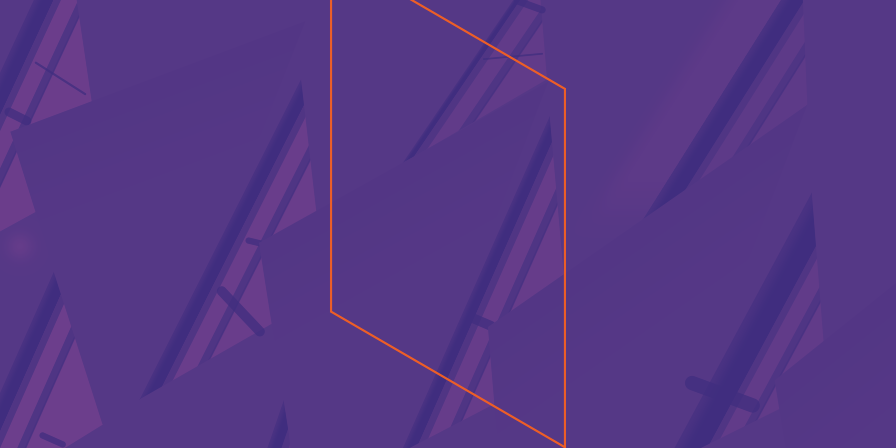
A Shadertoy shader for this background:

```glsl
const vec3 PURPLE = vec3(0.335, 0.218, 0.525);
const vec3 PINK = vec3(0.435, 0.245, 0.55);
const vec3 INDIGO = vec3(0.25, 0.178, 0.498);
const vec3 ORANGE = vec3(0.93, 0.37, 0.15);

float pixelSize;

float fill(float d) {
    return 1.0 - smoothstep(-0.6 * pixelSize, 0.6 * pixelSize, d);
}

// Signed distance to a line, positive to the left of a -> b
float edge(vec2 p, vec2 a, vec2 b) {
    vec2 dir = normalize(b - a);
    return dot(p - a, vec2(-dir.y, dir.x));
}

float segment(vec2 p, vec2 a, vec2 b) {
    vec2 ab = b - a;
    return length(p - a - ab * clamp(dot(p - a, ab) / dot(ab, ab), 0.0, 1.0));
}

float band(float x, float from, float to) {
    return fill(max(from - x, x - to));
}

// Triangular opening with beams parallel to its left side
void gap(inout vec3 col, vec2 p, vec2 top, vec2 right, vec2 low, float beam, float tint) {
    float left = edge(p, low, top);
    float d = max(left, max(edge(p, top, right), edge(p, right, low)));
    float depth = -left;
    vec3 inside = mix(PURPLE, PINK, tint);
    inside = mix(inside, mix(PURPLE, INDIGO, 0.25), band(depth, beam, beam + 1.5));
    inside = mix(inside, mix(PURPLE, INDIGO, 0.3), band(depth, beam + 5.0, beam + 6.8));
    inside = mix(inside, INDIGO, band(depth, beam + 6.5, beam + 6.9) * 0.4);
    float core = mix(0.55, 1.0, smoothstep(0.0, beam * 0.5, depth));
    inside = mix(inside, mix(PURPLE, INDIGO, core), band(depth, -1.0, beam));
    col = mix(col, inside, fill(d));
}

// Four-sided sail, corners clockwise from the left
void panel(inout vec3 col, vec2 p, vec2 a, vec2 b, vec2 c, vec2 d) {
    float upper = edge(p, a, b);
    float shape = max(max(upper, edge(p, b, c)), max(edge(p, c, d), edge(p, d, a)));
    vec3 cloth = mix(PURPLE, INDIGO, 0.12 * smoothstep(-25.0, 0.0, upper));
    col = mix(col, cloth, fill(shape));
}

void brace(inout vec3 col, vec2 p, vec2 a, vec2 b, float radius) {
    col = mix(col, INDIGO, 0.75 * fill(segment(p, a, b) - radius));
}

void mainImage(out vec4 fragColor, in vec2 fragCoord) {
    // Canvas is 200 by 100 units
    vec2 p = 100.0 * fragCoord / iResolution.y;
    pixelSize = 100.0 / iResolution.y;
    vec3 col = PURPLE;

    // Soft sheen on the upper right cloth
    float fold = edge(p, vec2(142.7, 49.7), vec2(178.9, 107.3));
    float sheen = smoothstep(13.0, 7.0, fold) * smoothstep(46.0, 62.0, p.y);
    col = mix(col, PINK, 0.3 * sheen * step(0.0, fold));

    // Left openings and the sail between them
    gap(col, p, vec2(14.8, 115.6), vec2(22.9, 60.9), vec2(-22.1, 36.2), 4.0, 0.85);
    brace(col, p, vec2(2.0, 75.0), vec2(6.0, 73.0), 1.0);
    brace(col, p, vec2(8.0, 86.0), vec2(19.0, 79.0), 0.25);
    col = mix(col, PINK, 0.6 * exp(-0.12 * dot(p - vec2(4.5, 45.0), p - vec2(4.5, 45.0))));
    panel(col, p, vec2(2.3, 70.6), vec2(68.2, 95.3), vec2(35.2, 11.5), vec2(22.7, 5.5));
    gap(col, p, vec2(12.0, 39.3), vec2(22.9, 5.2), vec2(-13.0, -17.0), 3.5, 0.9);
    brace(col, p, vec2(9.5, 2.8), vec2(14.0, 0.8), 0.7);
    gap(col, p, vec2(67.2, 82.3), vec2(72.7, 34.6), vec2(31.2, 10.9), 3.2, 0.75);
    brace(col, p, vec2(49.5, 35.0), vec2(58.0, 26.0), 1.1);
    brace(col, p, vec2(55.5, 46.3), vec2(58.0, 45.7), 0.7);
    gap(col, p, vec2(63.8, 12.0), vec2(65.1, -4.0), vec2(57.8, -5.5), 3.0, 0.2);

    // Middle openings and sail
    gap(col, p, vec2(120.0, 108.0), vec2(122.1, 82.3), vec2(89.8, 63.5), 1.3, 0.45);
    brace(col, p, vec2(115.5, 99.8), vec2(121.0, 97.8), 0.8);
    brace(col, p, vec2(108.0, 86.8), vec2(121.0, 88.0), 0.2);
    panel(col, p, vec2(57.8, 45.8), vec2(122.4, 81.8), vec2(89.8, -4.0), vec2(65.6, -4.0));
    gap(col, p, vec2(122.7, 74.0), vec2(127.6, 18.8), vec2(89.5, -1.0), 2.8, 0.65);
    brace(col, p, vec2(105.5, 29.0), vec2(109.5, 27.3), 1.1);

    // Right openings and sails
    gap(col, p, vec2(178.9, 107.3), vec2(180.2, 76.6), vec2(142.7, 49.7), 4.5, 0.3);
    panel(col, p, vec2(108.9, 27.0), vec2(180.2, 76.6), vec2(149.7, -4.0), vec2(111.5, -4.0));
    gap(col, p, vec2(181.2, 57.0), vec2(184.6, 14.0), vec2(148.4, -4.0), 6.5, 0.45);
    brace(col, p, vec2(154.5, 14.5), vec2(168.0, 9.5), 1.6);
    panel(col, p, vec2(172.9, 15.1), vec2(205.7, 41.4), vec2(205.7, -4.0), vec2(176.0, -4.0));

    // Slanted outline frame
    vec2 q = p - vec2(100.0, 55.3);
    float frame = max(abs(q.x) - 26.1, (abs(q.y + 0.58 * q.x) - 40.0) * 0.865);
    col = mix(col, ORANGE, fill(abs(frame) - 0.24));

    fragColor = vec4(col, 1.0);
}
```
